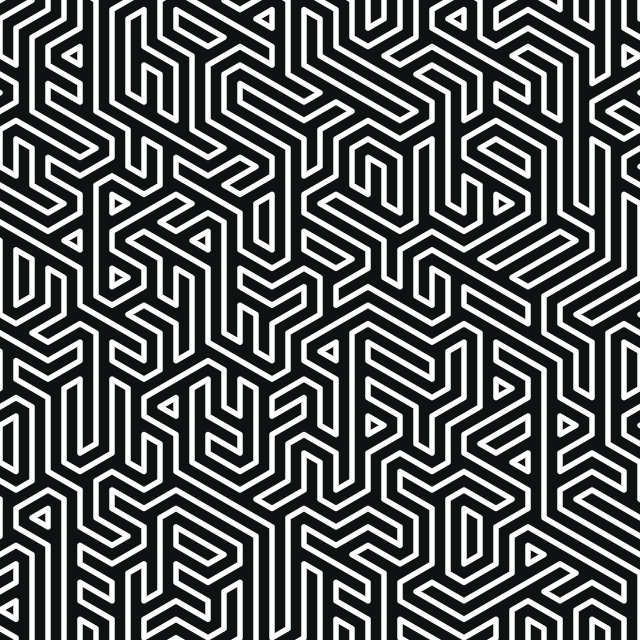
A Shadertoy shader for this pattern:

```glsl
const vec3 INK = vec3(0.06, 0.07, 0.07);
const vec3 LINE = vec3(0.99);
const float COLUMN_STEP = 0.05;               // distance between hexagon columns
const float SIDE = COLUMN_STEP / sqrt(3.0);   // hexagon side length
const float HALF_WIDTH = 0.0043;              // half the line thickness
const float ROW_SHIFT = 0.31;                 // vertical phase, in rows
const float VERTICAL_SHARE = 0.42;            // share of tiles striped vertically
const float FALLING_SHARE = 0.37;             // share of tiles striped down to the right
const float SLANT = radians(30.0);
const float SEED = 17.0;

float hash(vec2 p) {
    vec3 q = fract(vec3(p.xyx + SEED) * vec3(0.1031, 0.1030, 0.0973));
    q += dot(q, q.yzx + 33.33);
    return fract((q.x + q.y) * q.z);
}

// Distance to a segment centred on the origin along x; p.x is not negative
float segment(vec2 p, float halfLength) {
    return length(vec2(max(p.x - halfLength, 0.0), p.y));
}

// One of the three stripe directions, chosen per tile
vec2 stripeDirection(vec2 tile) {
    float pick = hash(tile);
    if (pick < VERTICAL_SHARE) return vec2(0.0, 1.0);
    float rise = pick < VERTICAL_SHARE + FALLING_SHARE ? -1.0 : 1.0;
    return vec2(cos(SLANT), rise * sin(SLANT));
}

// Hexagon tile: a diameter and the two sides parallel to it
float stripedHexagon(vec2 p, vec2 dir) {
    vec2 q = abs(vec2(dot(p, dir), dot(p, vec2(-dir.y, dir.x))));
    float diameter = segment(q, SIDE);
    float side = segment(q - vec2(0.0, 0.5 * COLUMN_STEP), 0.5 * SIDE);
    return min(diameter, side);
}

// Hexagons touch at their corners, so the stripes join into unbranched paths
float mazeDistance(vec2 p) {
    float rowStep = 2.0 * SIDE;
    float nearestColumn = round(p.x / COLUMN_STEP);
    float dist = 1.0;
    for (int i = -1; i <= 1; i++) {
        float column = nearestColumn + float(i);
        float shift = ROW_SHIFT + 0.5 * mod(column, 2.0);
        float nearestRow = round(p.y / rowStep - shift);
        for (int j = -1; j <= 1; j++) {
            vec2 tile = vec2(column, nearestRow + float(j));
            vec2 center = vec2(column * COLUMN_STEP, (tile.y + shift) * rowStep);
            dist = min(dist, stripedHexagon(p - center, stripeDirection(tile)));
        }
    }
    return dist;
}

void mainImage(out vec4 fragColor, in vec2 fragCoord) {
    vec2 p = fragCoord / iResolution.y;
    float edge = (HALF_WIDTH - mazeDistance(p)) * iResolution.y;
    float coverage = clamp(edge + 0.5, 0.0, 1.0);   // one pixel of smoothing
    fragColor = vec4(mix(INK, LINE, coverage), 1.0);
}
```
